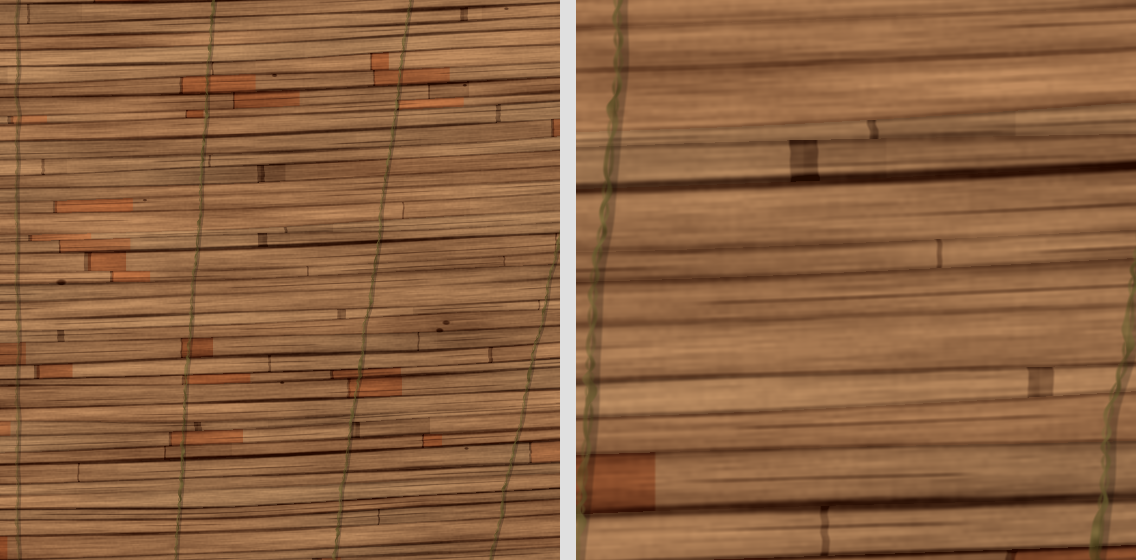
Left: the whole. Right: its middle third, enlarged.
This texture is drawn by a three.js fragment shader. Its source:

```glsl
// Blind of about 38 thin reeds stacked down the canvas, tied by four leaning green threads.
// Wavering row edges split the height into reeds; hashes pick each reed's tone, joints
// and gap depth, while stretched noise draws the fibres.
varying vec2 vUv;

float hash(vec2 p) {
  return fract(sin(dot(p, vec2(127.1, 311.7))) * 43758.5453);
}

float noise(vec2 p) {
  vec2 i = floor(p), f = fract(p);
  f = f * f * (3.0 - 2.0 * f);
  return mix(mix(hash(i), hash(i + vec2(1.0, 0.0)), f.x),
             mix(hash(i + vec2(0.0, 1.0)), hash(i + 1.0), f.x), f.y);
}

// Height of the lower edge of reed k, in rows; it never crosses its neighbours
float reedEdge(float k, float x) {
  return k + 0.55 * hash(vec2(k, 3.0)) + 0.37 * noise(vec2(x * 2.5, k * 17.0));
}

// Darkness of the gap at edge k, at a distance d from it
float gapShade(float k, float x, float d) {
  float depth = noise(vec2(x * 4.0 + 9.0, k * 13.0));
  float width = mix(0.0014, 0.0048, depth * depth);
  float strength = mix(0.35, 1.0, hash(vec2(k, 8.0))) * (0.45 + 0.55 * depth);
  return strength * (1.0 - smoothstep(width * 0.3, width + 0.0012, d));
}

float bar(float d, float halfWidth) {
  return 1.0 - smoothstep(halfWidth - 0.0008, halfWidth + 0.0012, abs(d));
}

void main() {
  float x = vUv.x, y = vUv.y;

  // Rows climb slightly to the right
  float rows = 38.0;
  float s = (y - 0.018 * x - 0.02 * x * x) * rows;
  float k = floor(s);
  k -= step(s, reedEdge(k, x));
  float low = reedEdge(k, x), high = reedEdge(k + 1.0, x);
  float across = (s - low) / (high - low);

  // One possible joint per cell along the reed, with a new piece after it
  float along = x * 2.6 + hash(vec2(k, 5.0)) * 10.0;
  float cell = floor(along);
  vec2 id = vec2(cell, k);
  float past = (fract(along) - 0.15 - 0.45 * hash(id + 0.3)) / 2.6;
  float jointed = step(hash(id + 0.7), 0.42);
  float piece = jointed * smoothstep(-0.001, 0.001, past);
  float pieceLength = mix(0.03, 0.14, hash(id + 0.9));
  piece *= 1.0 - smoothstep(pieceLength - 0.001, pieceLength + 0.001, past);

  // Reed tone: base, rounding, long stains and fine fibres
  float tone = 0.71 + 0.2 * (hash(vec2(k, 21.0)) - 0.5);
  tone += 0.1 * (1.0 - pow(abs(across * 2.0 - 1.15), 2.0));
  tone += 0.3 * (noise(vec2(x * 5.0, s * 1.4 + 40.0)) - 0.5);
  tone += 0.24 * (noise(vec2(x * 12.0, s * 7.0)) - 0.5);
  tone += 0.14 * (noise(vec2(x * 45.0, s * 13.0)) - 0.5);
  tone += 0.07 * (noise(vUv * 260.0) - 0.5);
  tone += 0.1 * (y - 0.5) + 0.14 * (noise(vUv * vec2(2.0, 4.0) + 6.0) - 0.5);
  tone += piece * 0.26 * (hash(id + 1.7) - 0.65);

  // Shadow under the reed above, then the gaps themselves
  tone -= 0.2 * smoothstep(0.65, 1.0, across) * hash(vec2(k, 31.0));
  float gap = max(gapShade(k, x, (s - low) / rows),
                  gapShade(k + 1.0, x, (high - s) / rows));
  // Thin splits running along some reeds
  float split = bar((across - 0.3 - 0.4 * hash(vec2(k, 44.0))) * (high - low) / rows, 0.0009);
  split *= smoothstep(0.5, 0.75, noise(vec2(x * 6.0, k * 19.0)));
  tone -= 0.75 * gap + 0.32 * split;

  // Dark joints, a few of them broad
  float jointWidth = mix(0.0012, 0.009, pow(hash(id + 2.3), 4.0));
  float joint = jointed * bar(past + 0.002 * (noise(vec2(s * 5.0, cell)) - 0.5), jointWidth);
  tone -= 0.42 * joint * (0.6 + 0.4 * noise(vUv * 150.0));

  // Scattered bud scars
  for (int i = 0; i < 9; i++) {
    vec2 seed = vec2(float(i), 61.0);
    vec2 scar = (vUv - vec2(hash(seed), hash(seed + 4.0))) * vec2(0.6, 1.0);
    float size = mix(0.002, 0.006, pow(hash(seed + 9.0), 3.0));
    tone -= 0.5 * (1.0 - smoothstep(size * 0.5, size + 0.001, length(scar)));
  }

  vec3 darkBrown = vec3(0.22, 0.09, 0.03);
  vec3 paleStraw = vec3(0.70, 0.50, 0.335);
  vec3 color = mix(darkBrown, paleStraw, clamp(tone, -0.15, 1.1));

  // Some pieces are redder, some reeds greyer
  color *= mix(vec3(1.0), vec3(1.05, 0.84, 0.70), piece * step(0.45, hash(id + 3.1)));
  color = mix(color, vec3(dot(color, vec3(0.4, 0.45, 0.15))) * vec3(1.22, 1.0, 0.72),
              0.35 * noise(vec2(x * 3.0, k * 11.0)));

  // Threads fan out towards the top, wavering and knotted at each reed
  float spacing = 0.282 + 0.07 * y;
  float q = (x - 0.03) / spacing;
  float thread = floor(q + 0.5);
  float offset = (q - thread) * spacing;
  offset += 0.006 * (noise(vec2(y * 24.0, thread * 7.0)) - 0.5);
  float twist = 0.0018 * sin(s * 6.28 + 4.0 * noise(vec2(s, thread)));
  float knot = smoothstep(0.55, 0.9, noise(vec2(s * 1.6, thread * 5.0 + 2.0)));
  float strand = max(bar(offset - twist, 0.0011 + 0.0016 * knot),
                     0.7 * bar(offset + twist, 0.0008));
  strand *= mix(0.5, 0.8, min(thread, 1.0)) * (0.6 + 0.4 * noise(vec2(s * 3.0, thread)));
  color *= 1.0 - 0.22 * bar(offset - 0.003, 0.003);
  vec3 olive = mix(vec3(0.25, 0.22, 0.08), vec3(0.50, 0.45, 0.24), noise(vUv * 140.0));
  color = mix(color, olive, strand);

  gl_FragColor = vec4(color, 1.0);
}
```
